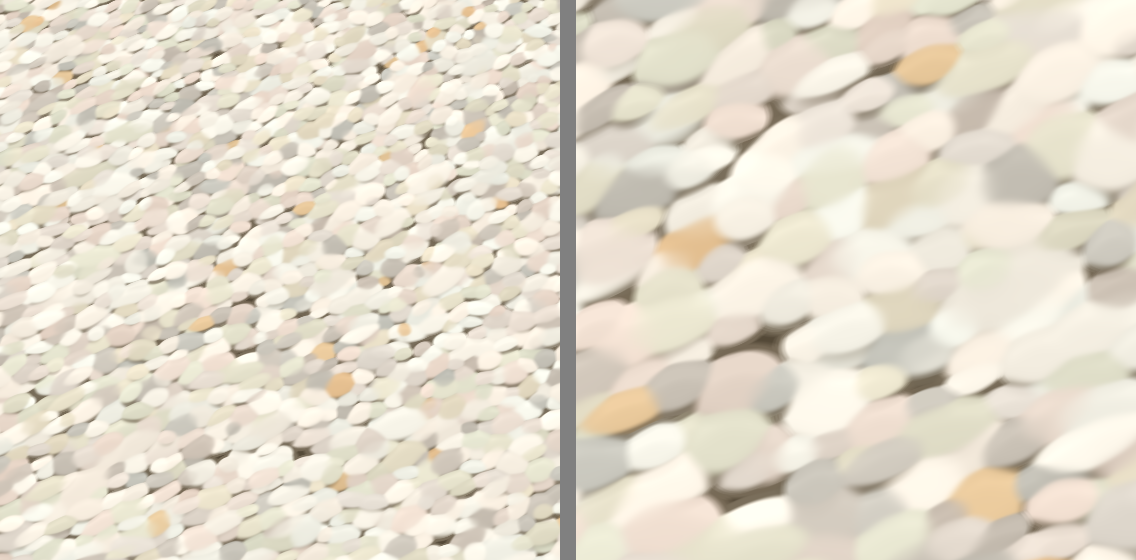
Left: the whole. Right: its middle third, enlarged.
Write a Shadertoy shader that draws this texture.

```glsl
// Pale sunlit gravel receding gently from bottom to top.
// Jittered flattened domes overlap by height; their colours blend softly at
// the edges, and dark gaps and cast shadows come from the same height field.

const float HORIZON = 2.4;        // larger = weaker perspective
const float DENSITY = 61.0;       // pebbles per unit of ground
const float FLATNESS = 1.55;      // pebble length over thickness
const float TILT = 0.42;          // common slant of the pebbles
const float JITTER = 0.8;
const float LIFT = 0.8;           // how far pebbles are piled up
const float DOME = 0.6;
const float EDGE_SHARPNESS = 9.0;
const float SMEAR = 0.0022;       // soft focus along the slant
const vec2 TO_LIGHT = vec2(0.10, 0.36);

const vec3 CREAM = vec3(0.970, 0.950, 0.900);
const vec3 BEIGE = vec3(0.900, 0.880, 0.790);
const vec3 ROSE  = vec3(0.910, 0.860, 0.810);
const vec3 GREY  = vec3(0.790, 0.765, 0.720);
const vec3 OCHRE = vec3(0.890, 0.760, 0.580);
const vec3 GAP   = vec3(0.390, 0.340, 0.260);

vec4 hash4(vec2 cell, float seed) {
    float n = dot(cell, vec2(127.1, 311.7)) + seed;
    return fract(sin(n + vec4(0.0, 1.7, 3.9, 5.3)) * 43758.5453);
}

mat2 turn(float a) {
    float c = cos(a), s = sin(a);
    return mat2(c, -s, s, c);
}

vec3 pebbleColour(vec4 rnd) {
    vec3 c = CREAM;
    c = mix(c, BEIGE, step(0.44, rnd.x));
    c = mix(c, ROSE, step(0.65, rnd.x));
    c = mix(c, GREY, step(0.86, rnd.x));
    c = mix(c, OCHRE, step(0.98, rnd.x));
    float warmth = (rnd.z - 0.5) * 0.03;
    return c + (rnd.y - 0.5) * 0.08 + vec3(warmth, -0.5 * warmth, -warmth);
}

// Height of a pebble with a flat top and steep rim.
float domeHeight(vec2 offset, mat2 spin, vec2 radii, float lift) {
    vec2 e = spin * offset / radii;
    float d2 = dot(e, e);
    return lift + DOME * (1.0 - d2 * d2);
}

// Maps the canvas to slanted ground where pebbles are about one unit wide.
vec2 ground(vec2 uv) {
    float depth = HORIZON - uv.y;
    vec2 q = vec2((uv.x - 0.5) / depth, -log(depth));
    return turn(TILT) * q * DENSITY * vec2(1.0, FLATNESS);
}

vec3 gravel(vec2 g) {
    vec2 home = floor(g);
    vec3 colourSum = vec3(0.0);
    float here = 1e-6, lightward = 1e-6;

    for (int j = -2; j <= 2; j++)
    for (int i = -2; i <= 2; i++) {
        vec2 cell = home + vec2(i, j);
        vec4 place = hash4(cell, 0.0);
        vec4 look = hash4(cell, 17.3);

        // Shape: mostly similar pebbles, with a few large ones
        vec2 centre = cell + 0.5 + JITTER * (place.xy - 0.5);
        float size = mix(0.50, 0.95, place.z) + 0.4 * step(0.96, look.w);
        float stretch = mix(0.85, 1.3, fract(look.w * 7.0));
        vec2 radii = size * vec2(stretch, 1.0 / stretch);
        mat2 spin = turn((look.z - 0.5) * 1.4);
        float lift = LIFT * place.w;

        // Soft maximum of the heights, here and one step towards the light
        vec2 offset = g - centre;
        float weight = exp(EDGE_SHARPNESS * domeHeight(offset, spin, radii, lift));
        here += weight;
        lightward += exp(EDGE_SHARPNESS * domeHeight(offset + TO_LIGHT, spin, radii, lift));
        colourSum += weight * pebbleColour(look);
    }

    // Shading: lit rims, crevices and shadows below raised pebbles
    float height = log(here) / EDGE_SHARPNESS;
    float drop = log(lightward) / EDGE_SHARPNESS - height;
    float crevice = 1.0 - smoothstep(-0.35, 0.2, height);
    float shadow = 0.75 * smoothstep(0.22, 0.95, drop);
    vec3 colour = colourSum / here;
    colour += 0.06 * clamp(-drop, -0.4, 0.5);
    return mix(colour, GAP, 0.85 * max(crevice, shadow));
}

void mainImage(out vec4 fragColor, in vec2 fragCoord) {
    vec2 uv = fragCoord / iResolution.xy;
    vec2 along = SMEAR * vec2(cos(TILT), sin(TILT));

    vec3 colour = vec3(0.0);
    for (int k = -1; k <= 1; k++) {
        colour += gravel(ground(uv + float(k) * along)) / 3.0;
    }
    fragColor = vec4(clamp(colour, 0.0, 1.0), 1.0);
}
```
